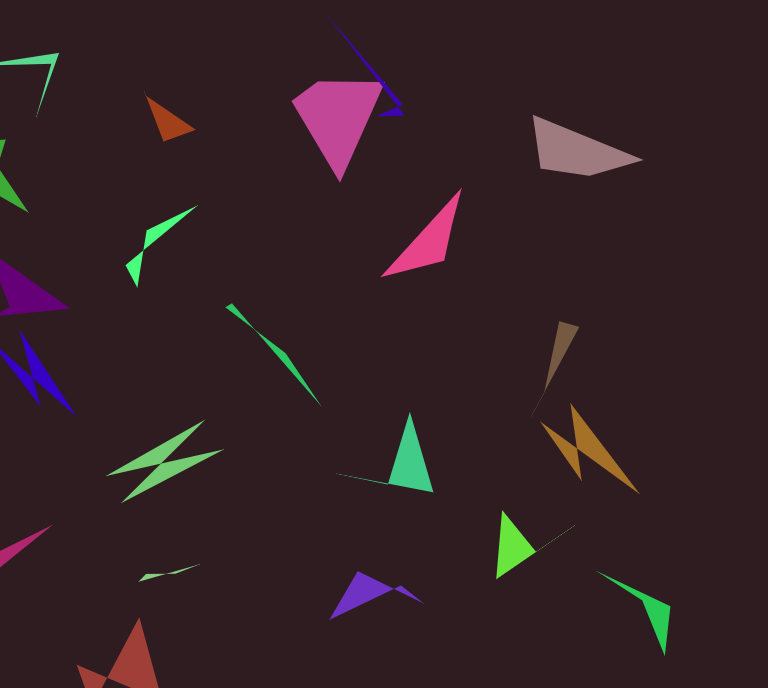
Give the GLSL for this background, as a WebGL 2 fragment shader.

```glsl
#version 300 es
precision highp float;

uniform vec2 u_resolution;
out vec4 fragColor;

const vec3 BACKGROUND = vec3(0.18, 0.11, 0.13);
const vec3 GREEN = vec3(0.30, 0.87, 0.39);
const vec3 PINK = vec3(0.75, 0.28, 0.55);
const vec3 VIOLET = vec3(0.26, 0.09, 0.60);
const vec3 KHAKI = vec3(0.60, 0.66, 0.45);
const vec3 RUST = vec3(0.60, 0.25, 0.09);

const int SHARD_COUNT = 21;
const int CORNERS = 4;
const float SHARD_REACH = 0.088;     // half extent, in canvas heights
const float LEFT_BIAS = 1.35;        // above 1 crowds shards to the left
const float PLACE_JITTER = 0.10;
const float COLOR_JITTER = 0.40;
const vec2 PLACE_STEP = vec2(0.7549, 0.5698);
const uint SEED = 7u;

// Three uniform values in 0..1 from a shard index and a channel
vec3 hash3(int index, int channel) {
    uvec3 v = uvec3(uint(index), uint(channel), SEED);
    v = v * 1664525u + 1013904223u;
    v.x += v.y * v.z;
    v.y += v.z * v.x;
    v.z += v.x * v.y;
    v ^= v >> 16u;
    v.x += v.y * v.z;
    v.y += v.z * v.x;
    v.z += v.x * v.y;
    return vec3(v >> 8u) / exp2(24.0);
}

// Evenly spread placement with some jitter, in 0..1
vec2 shardPlace(int index) {
    vec2 place = fract(0.5 + float(index) * PLACE_STEP);
    place.x = pow(place.x, LEFT_BIAS);
    return place + (hash3(index, 0).xy - 0.5) * PLACE_JITTER;
}

vec3 shardColor(int index) {
    vec3 palette[6] = vec3[6](GREEN, RUST, VIOLET, GREEN, PINK, KHAKI);
    vec3 shift = (hash3(index, 1) - 0.5) * COLOR_JITTER;
    return clamp(palette[index % 6] + shift, 0.0, 1.0);
}

vec2 shardCorner(int index, int corner) {
    return (hash3(index, 2 + corner).xy * 2.0 - 1.0) * SHARD_REACH;
}

// Signed distance to a four-cornered shard; edges may cross (even-odd fill)
float shardDistance(vec2 p, int index) {
    float nearest = 1e3;
    float side = 1.0;
    vec2 previous = shardCorner(index, CORNERS - 1);
    for (int i = 0; i < CORNERS; i++) {
        vec2 corner = shardCorner(index, i);
        vec2 edge = previous - corner;
        vec2 offset = p - corner;
        float along = clamp(dot(offset, edge) / dot(edge, edge), 0.0, 1.0);
        nearest = min(nearest, length(offset - edge * along));
        bvec3 crossing = bvec3(p.y >= corner.y, p.y < previous.y,
                               edge.x * offset.y > edge.y * offset.x);
        if (all(crossing) || all(not(crossing))) side = -side;
        previous = corner;
    }
    return side * nearest;
}

void main() {
    float pixel = 1.0 / u_resolution.y;
    vec2 p = gl_FragCoord.xy * pixel;
    vec2 canvas = vec2(u_resolution.x * pixel, 1.0);
    vec3 color = BACKGROUND;

    // Later shards lie over earlier ones
    for (int i = 0; i < SHARD_COUNT; i++) {
        vec2 local = p - shardPlace(i) * canvas;
        if (max(abs(local.x), abs(local.y)) > SHARD_REACH + pixel) continue;
        float coverage = clamp(0.5 - shardDistance(local, i) / pixel, 0.0, 1.0);
        color = mix(color, shardColor(i), coverage);
    }

    fragColor = vec4(color, 1.0);
}
```
